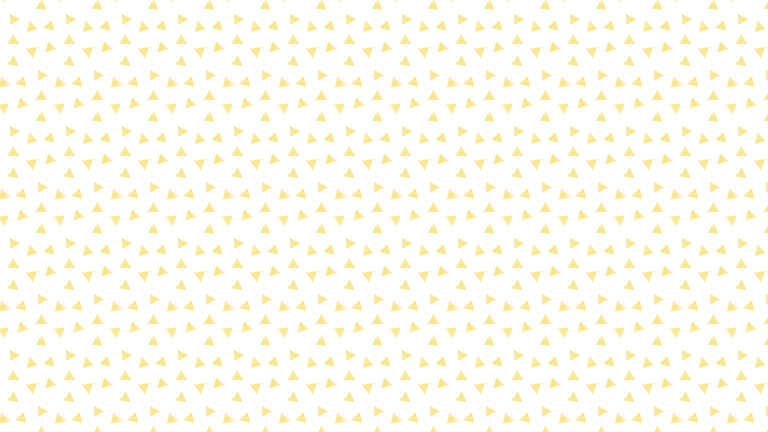
This pattern is drawn by a Shadertoy shader. Its source:

```glsl
// Small pale-yellow triangles scattered on white. One square cell holds a motif
// of seven tilted triangles; it repeats in a brick layout, each row moved by
// half a cell. Every triangle is a distance function with smoothed edges.

const vec3  PAPER_COLOR    = vec3(1.0);
const vec3  TRIANGLE_COLOR = vec3(0.98, 0.905, 0.58);
const float CELLS_HIGH     = 7.714;              // cells per canvas height
const vec2  GRID_ORIGIN    = vec2(4.571, 3.488); // corner of one cell, in cells
const float ROW_SHIFT      = 0.5;                // sideways step of odd rows
const float INRADIUS       = 0.0592;             // triangle size, in cells
const float EDGE_PIXELS    = 1.1;                // width of the smoothed edge

// Motif: centre in the cell (xy) and direction of one corner in degrees (z).
const int MOTIF_COUNT = 7;
const vec3 MOTIF[MOTIF_COUNT] = vec3[MOTIF_COUNT](
    vec3(0.167, 0.881,   0.0),
    vec3(0.488, 0.738, 105.0),
    vec3(0.821, 0.756,  74.0),
    vec3(0.167, 0.500,  90.0),
    vec3(0.500, 0.310,  38.0),
    vec3(0.821, 0.375, 107.0),
    vec3(0.167, 0.119,  84.0)
);

// Signed distance to the sides of an equilateral triangle around the origin.
float triangleDistance(vec2 p, float angle) {
    vec2 corner = vec2(cos(angle), sin(angle));
    float along = dot(p, corner);
    float across = abs(dot(p, vec2(-corner.y, corner.x)));
    return max(-along, 0.5 * along + 0.8660 * across) - INRADIUS;
}

void mainImage(out vec4 fragColor, in vec2 fragCoord) {
    float cellsPerPixel = CELLS_HIGH / iResolution.y;

    // Brick repeat
    vec2 grid = fragCoord * cellsPerPixel - GRID_ORIGIN;
    grid.x += ROW_SHIFT * mod(floor(grid.y), 2.0);
    vec2 cell = fract(grid);

    // Nearest triangle of the motif
    float dist = 1.0;
    for (int i = 0; i < MOTIF_COUNT; i++) {
        dist = min(dist, triangleDistance(cell - MOTIF[i].xy, radians(MOTIF[i].z)));
    }

    // Smoothed fill
    float coverage = clamp(0.5 - dist / (EDGE_PIXELS * cellsPerPixel), 0.0, 1.0);
    fragColor = vec4(mix(PAPER_COLOR, TRIANGLE_COLOR, coverage), 1.0);
}
```
